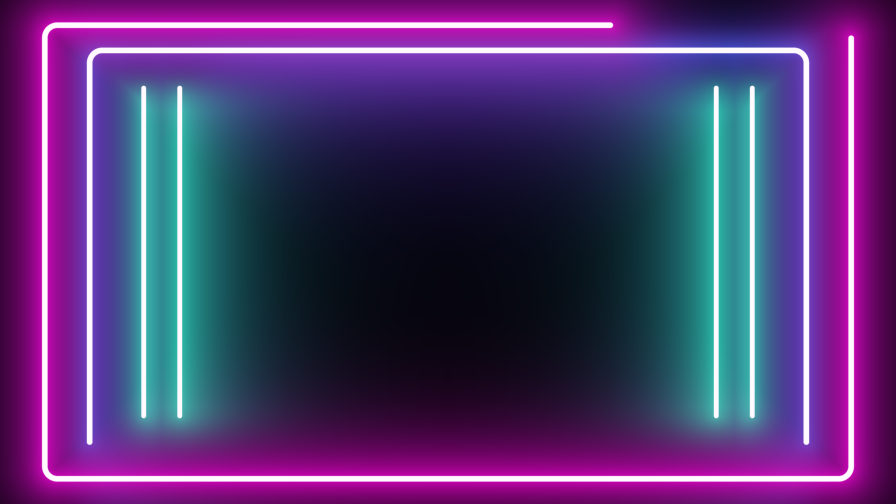
Write a Shadertoy shader that draws this background.

```glsl
const vec3 BASE = vec3(0.004, 0.010, 0.024);
const vec3 MAGENTA = vec3(0.76, 0.0, 0.66);
const vec3 BLUE = vec3(0.24, 0.30, 0.79);
const vec3 TEAL = vec3(0.09, 0.68, 0.55);
const vec3 CORE = vec3(1.0, 0.98, 1.0);

// Lengths are fractions of the canvas height, measured from its centre.
const vec2 OUTER = vec2(0.800, 0.450);
const vec2 INNER = vec2(0.711, 0.400);
const float OUTER_TOP_END = 0.322;
const float OUTER_SIDE_END = 0.424;
const float INNER_SIDE_END = -0.377;
const float BAR_X = 0.568;
const float BAR_SPACING = 0.0715;
const float BAR_HALF_HEIGHT = 0.325;
const float CORNER = 0.025;
const float TUBE_RADIUS = 0.0056;
const float BAR_RADIUS = 0.0048;

const float MAGENTA_REACH_IN = 0.085;
const float MAGENTA_REACH_OUT = 0.070;
const float BLUE_REACH_IN = 0.150;
const float BLUE_REACH_OUT = 0.060;
const vec3 BLUE_SPREAD = vec3(1.0, 0.70, 0.92); // green fades first
const float TEAL_REACH = 0.115;
const float HALO_REACH = 0.012;
const float HALO_GAIN = 0.12;

float segmentDistance(vec2 p, vec2 a, vec2 b) {
    vec2 ab = b - a;
    return length(p - a - ab * clamp(dot(p - a, ab) / dot(ab, ab), 0.0, 1.0));
}

// Quarter circle joining two straight tubes; quadrant holds the corner's signs.
float cornerDistance(vec2 p, vec2 halfSize, vec2 quadrant) {
    vec2 q = p * quadrant - halfSize + CORNER;
    return min(q.x, q.y) > 0.0 ? abs(length(q) - CORNER) : 1e3;
}

// Outer frame, open at its upper right corner.
float outerDistance(vec2 p) {
    vec2 s = OUTER - CORNER;
    float d = segmentDistance(p, vec2(-s.x, OUTER.y), vec2(OUTER_TOP_END, OUTER.y));
    d = min(d, segmentDistance(p, vec2(-OUTER.x, -s.y), vec2(-OUTER.x, s.y)));
    d = min(d, segmentDistance(p, vec2(-s.x, -OUTER.y), vec2(s.x, -OUTER.y)));
    d = min(d, segmentDistance(p, vec2(OUTER.x, -s.y), vec2(OUTER.x, OUTER_SIDE_END)));
    d = min(d, cornerDistance(p, OUTER, vec2(-1.0, 1.0)));
    d = min(d, cornerDistance(p, OUTER, vec2(-1.0, -1.0)));
    return min(d, cornerDistance(p, OUTER, vec2(1.0, -1.0)));
}

// Inner arch, open at the bottom; m is mirrored to the right half.
float innerDistance(vec2 m) {
    vec2 s = INNER - CORNER;
    float d = segmentDistance(m, vec2(0.0, INNER.y), vec2(s.x, INNER.y));
    d = min(d, segmentDistance(m, vec2(INNER.x, INNER_SIDE_END), vec2(INNER.x, s.y)));
    return min(d, cornerDistance(m, INNER, vec2(1.0)));
}

// Pair of upright bars on each side.
float barDistance(vec2 m) {
    vec2 q = vec2(abs(m.x - BAR_X) - 0.5 * BAR_SPACING, m.y);
    q.y -= clamp(q.y, -BAR_HALF_HEIGHT, BAR_HALF_HEIGHT);
    return length(q);
}

vec3 glow(float d, vec3 reach) {
    return exp(-d / reach) + HALO_GAIN * exp(-d / HALO_REACH);
}

vec3 screenBlend(vec3 a, vec3 b) {
    return 1.0 - (1.0 - a) * (1.0 - min(b, 1.0));
}

float tube(float d, float radius, float pixel) {
    return 1.0 - smoothstep(radius - pixel, radius + pixel, d);
}

void mainImage(out vec4 fragColor, in vec2 fragCoord) {
    vec2 p = (fragCoord - 0.5 * iResolution.xy) / iResolution.y;
    vec2 m = vec2(abs(p.x), p.y);
    float pixel = 0.8 / iResolution.y;
    float outer = outerDistance(p);
    float inner = innerDistance(m);
    float bars = barDistance(m);

    // Light spreads further into each frame than out of it.
    vec2 outerGap = OUTER - abs(p);
    float outerDepth = min(outerGap.x, outerGap.y);
    float innerDepth = min(INNER.x - m.x, INNER.y - m.y);
    float magentaReach = mix(MAGENTA_REACH_OUT, MAGENTA_REACH_IN,
                             smoothstep(-0.04, 0.04, outerDepth));
    float blueReach = mix(BLUE_REACH_OUT, BLUE_REACH_IN,
                          smoothstep(-0.06, 0.06, innerDepth));

    // Each light is washed out close to its neighbours.
    float blueGain = (1.0 - 0.6 * exp(-outer / 0.06)) * (1.0 - 0.4 * exp(-bars / 0.06));
    float tealGain = smoothstep(0.0, 0.13, innerDepth) * smoothstep(0.0, 0.15, outer);

    vec3 color = BASE;
    color = screenBlend(color, MAGENTA * glow(outer, vec3(magentaReach)));
    color = screenBlend(color, BLUE * blueGain * glow(inner, blueReach * BLUE_SPREAD));
    color = screenBlend(color, TEAL * tealGain * glow(bars, vec3(TEAL_REACH)));

    // Bright tube cores
    float core = max(tube(min(outer, inner), TUBE_RADIUS, pixel),
                     tube(bars, BAR_RADIUS, pixel));
    fragColor = vec4(mix(color, CORE, core), 1.0);
}
```
